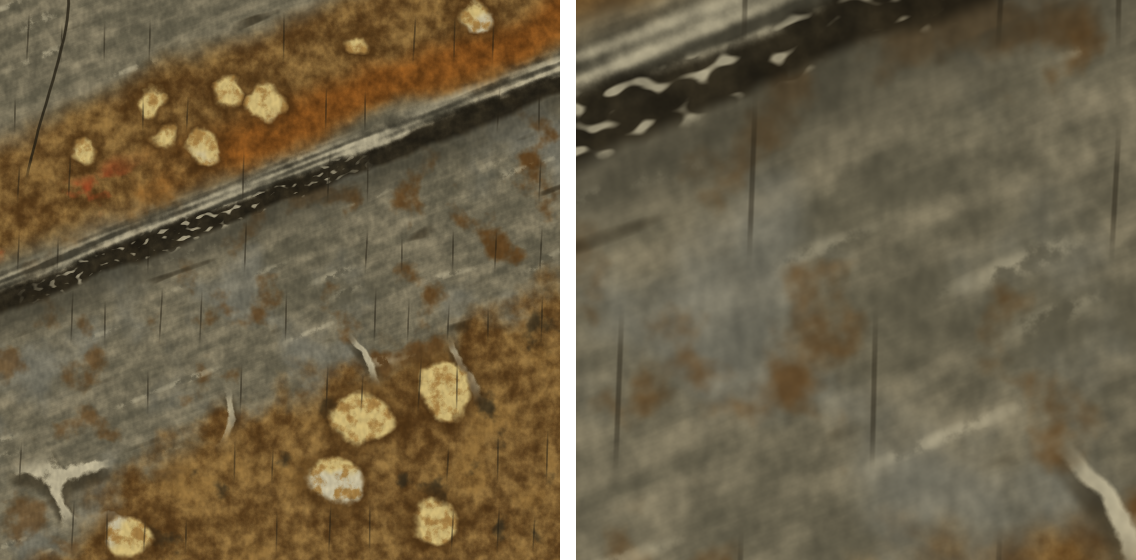
Left: the whole. Right: its middle third, enlarged.
Write a three.js fragment shader that draws this texture.

```glsl
// Weathered, lichen-spotted bark: slanted strata of grey wood and ochre crust,
// split by a dark fibrous crack. Gradient noise in tilted coordinates makes the
// layers and fibres; jittered cells scatter the cream spots and fine scratches.
varying vec2 vUv;

const vec3 SLATE = vec3(0.36, 0.34, 0.27);
const vec3 STONE = vec3(0.54, 0.50, 0.40);
const vec3 BLUE_GREY = vec3(0.45, 0.45, 0.41);
const vec3 UMBER = vec3(0.31, 0.20, 0.08);
const vec3 OCHRE = vec3(0.56, 0.43, 0.23);
const vec3 RUST = vec3(0.47, 0.27, 0.09);
const vec3 BRICK = vec3(0.58, 0.27, 0.14);
const vec3 CREAM = vec3(0.77, 0.68, 0.44);
const vec3 CHALK = vec3(0.74, 0.70, 0.58);
const vec3 PITCH = vec3(0.14, 0.12, 0.08);

vec2 hash2(vec2 p) {
  vec3 q = fract(p.xyx * vec3(0.1031, 0.1030, 0.0973));
  q += dot(q, q.yzx + 33.33);
  return fract((q.xx + q.yz) * q.zy);
}

float cornerSlope(vec2 cell, vec2 offset) {
  float angle = 6.2832 * hash2(cell).x;
  return dot(vec2(cos(angle), sin(angle)), offset);
}

float gradientNoise(vec2 p) {
  vec2 i = floor(p), f = fract(p), e = vec2(1.0, 0.0);
  vec2 u = f * f * f * (f * (f * 6.0 - 15.0) + 10.0);
  float low = mix(cornerSlope(i, f), cornerSlope(i + e, f - e), u.x);
  float high = mix(cornerSlope(i + e.yx, f - e.yx), cornerSlope(i + 1.0, f - 1.0), u.x);
  return mix(low, high, u.y);
}

float fbm(vec2 p) {
  float sum = 0.0, amplitude = 1.0;
  for (int i = 0; i < 5; i++) {
    sum += amplitude * gradientNoise(p);
    p = mat2(1.6, 1.2, -1.2, 1.6) * p + 7.3;
    amplitude *= 0.5;
  }
  return sum;
}

float band(float v, float low, float high, float soft) {
  return smoothstep(low - soft, low + soft, v) * (1.0 - smoothstep(high - soft, high + soft, v));
}

// x runs along the strata, y across them, with the crack at y = 0
vec2 toStrata(vec2 p) {
  p.y -= 0.46;
  return vec2(dot(p, vec2(0.93, 0.363)), dot(p, vec2(-0.363, 0.93)));
}

// Distance to scattered spots whose centres lie between two strata heights
float spotDistance(vec2 p, float count, float chance, vec2 range, vec2 radii) {
  float nearest = 1.0;
  for (int j = -1; j <= 1; j++) for (int i = -1; i <= 1; i++) {
    vec2 cell = floor(p * count) + vec2(float(i), float(j));
    vec2 centre = (cell + 0.2 + 0.6 * hash2(cell + 5.0)) / count;
    vec2 pick = hash2(cell + 61.0);
    float height = toStrata(centre).y;
    float d = length(p - centre) - mix(radii.x, radii.y, pick.y);
    if (pick.x < chance && height > range.x && height < range.y) nearest = min(nearest, d);
  }
  return nearest;
}

// Short, nearly vertical hairlines, one per chosen cell
float scratches(vec2 p, vec2 count) {
  vec2 cell = floor(p * count), f = fract(p * count), pick = hash2(cell + 90.0);
  float x = 0.3 + 0.4 * pick.x + 0.2 * (pick.y - 0.5) * f.y;
  float line = 1.0 - smoothstep(0.0006, 0.0024, abs(f.x - x) / count.x);
  return line * band(f.y, 0.2, 0.5 + 0.3 * pick.x, 0.15) * step(0.55, pick.y);
}

void main() {
  vec2 p = vUv, strata = toStrata(p);
  float broad = fbm(p * 5.0), patches = fbm(p * 10.0 + 23.0), grit = fbm(p * 38.0);
  float grain = fbm(strata * vec2(7.0, 42.0));
  float across = strata.y + 0.035 * broad;

  // Grey wood with streaks and brown stains
  vec3 color = mix(SLATE, STONE, smoothstep(-0.6, 0.8, 0.6 * grain + 0.4 * broad + 0.35 * grit));
  color = mix(color, BLUE_GREY, 0.5 * smoothstep(0.0, 0.5, fbm(p * 6.0 + 41.0)) * step(strata.y, 0.0));
  float stain = smoothstep(0.15, 0.55, patches) * mix(0.55, 0.85, p.x) * (1.0 - smoothstep(0.2, 0.32, across));
  color = mix(color, UMBER * 1.1, stain);
  float splinter = gradientNoise(strata * vec2(6.0, 38.0) + 12.0);
  color = mix(color, PITCH * 1.4, 0.7 * smoothstep(0.32, 0.5, splinter) * smoothstep(0.0, 0.3, broad));
  color = mix(color, CHALK, 0.5 * smoothstep(0.3, 0.55, -splinter) * smoothstep(0.0, 0.4, grit + 0.2));

  // Ochre crust above and below the wood
  vec3 earth = mix(UMBER, OCHRE, smoothstep(-0.65, 0.6, 0.6 * patches + 0.6 * grit));
  float upper = band(across, 0.065, 0.28, 0.03);
  float lowerEdge = across + 0.07 * patches + 0.12 * (1.0 - smoothstep(0.0, 0.35, p.x));
  float lower = 1.0 - smoothstep(-0.38, -0.31, lowerEdge);
  color = mix(color, earth, 0.92 * max(upper, lower));
  float rust = band(across, 0.075, 0.15, 0.025) * smoothstep(0.2, 0.5, p.x + 0.2 * patches);
  color = mix(color, RUST * (1.0 + 0.25 * grit), 0.8 * rust);
  float brick = band(across, 0.07, 0.14, 0.02) * (1.0 - smoothstep(0.15, 0.28, p.x));
  color = mix(color, BRICK, brick * smoothstep(0.1, 0.35, fbm(p * 9.0 + 3.0)));
  color = mix(color, PITCH * 1.3, 0.75 * lower * smoothstep(0.35, 0.7, fbm(p * 11.0 + 31.0)));

  // Pale curled rims, each with a shadow underneath
  float rimZone = band(strata.y, -0.46, -0.29, 0.02) * smoothstep(0.02, 0.2, gradientNoise(p * 5.0 + 8.0));
  float rim = abs(gradientNoise(p * 6.0 + 50.0) + 0.04 * grit);
  float shade = abs(gradientNoise((p + vec2(-0.005, 0.018)) * 6.0 + 50.0));
  color = mix(color, PITCH * 1.5, 0.65 * rimZone * (1.0 - smoothstep(0.03, 0.12, shade)));
  color = mix(color, CHALK, 0.9 * rimZone * (1.0 - smoothstep(0.025, 0.065, rim)));

  // Cream spots in dark halos
  vec2 bent = p + 0.022 * vec2(patches, fbm(p * 12.0 + 70.0));
  float small = spotDistance(bent, 9.0, 0.6, vec2(0.1, 0.26), vec2(0.014, 0.035)) + 0.008 * grit;
  float large = spotDistance(bent, 5.5, 0.65, vec2(-1.0, -0.39), vec2(0.028, 0.052));
  float spot = min(small, large);
  color = mix(color, UMBER * 0.85, 0.55 * (1.0 - smoothstep(0.0, 0.035, spot)));
  vec3 spotColor = mix(OCHRE * 1.15, mix(CREAM, CHALK, smoothstep(0.1, 0.4, broad)), smoothstep(-0.5, 0.15, grit));
  color = mix(color, spotColor, 1.0 - smoothstep(-0.007, 0.006, spot));

  // Crack: pale fibres above, soft shadow below, flecks inside
  float height = strata.y + 0.016 * fbm(vec2(strata.x * 6.0, 2.0)) + 0.004 * grit;
  float fibre = gradientNoise(strata * vec2(5.0, 95.0) + 4.0);
  vec3 fibreColor = mix(SLATE * 0.65, CHALK * 0.95, smoothstep(-0.3, 0.4, fibre + 0.2 * grit));
  color = mix(color, fibreColor, 0.85 * band(height, 0.0, 0.05, 0.014));
  color = mix(color, SLATE * 0.7, 0.6 * band(height, -0.055, 0.0, 0.03));
  float width = 0.019 + 0.014 * gradientNoise(vec2(strata.x * 5.0, 9.0));
  float crack = 1.0 - smoothstep(0.6 * width, 1.3 * width, abs(height));
  float fleck = smoothstep(0.15, 0.5, gradientNoise(strata * vec2(65.0, 120.0)) + 0.2 * grain);
  vec3 crackColor = mix(PITCH * (1.0 + 0.4 * grit), CHALK * 0.85, fleck * band(p.x, 0.08, 0.62, 0.08));
  color = mix(color, crackColor, 0.9 * crack);

  // Hairlines, one long split at the upper left, and surface texture
  float splitX = mix(0.04, 0.12, smoothstep(0.62, 1.0, p.y)) + 0.004 * broad;
  float split = (1.0 - smoothstep(0.001, 0.004, abs(p.x - splitX))) * smoothstep(0.67, 0.72, p.y);
  color = mix(color, PITCH, max(0.8 * split, 0.45 * scratches(p, vec2(13.0, 8.0))));
  color *= 1.0 + 0.1 * gradientNoise(p * vec2(150.0, 90.0)) + 0.1 * grit;
  gl_FragColor = vec4(color, 1.0);
}
```
